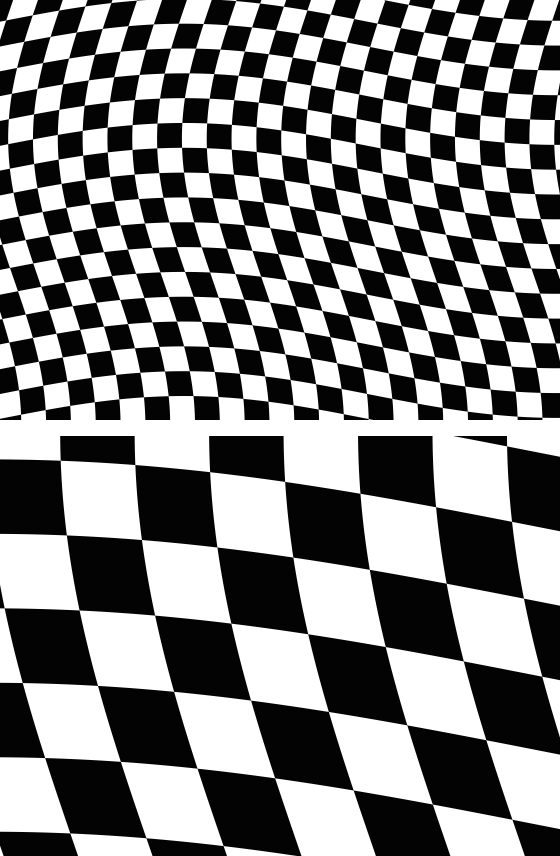
Top, the full canvas; bottom, a detail of the centre.
Write a WebGL 2 fragment shader that draws this pattern.

```glsl
#version 300 es
precision highp float;
// Black and white checkerboard bent by one slow sine wave along each axis.

uniform vec2 u_resolution;
out vec4 outColor;

// All lengths are fractions of the canvas height.
const float CELL = 0.0591;                    // side of one check
const vec2 ANCHOR = vec2(0.5078, 0.6516);     // a grid corner before bending
const vec2 SWAY = vec2(-0.0747, 0.0556);      // how far the grid lines bend
const vec2 FREQUENCY = vec2(4.61, 3.537);     // radians per canvas height
const vec2 CREST = vec2(0.670, 0.4375);       // where each bend is greatest

const vec3 INK = vec3(0.01);
const vec3 PAPER = vec3(1.0);

// Columns sway with height, rows sway with horizontal position.
vec2 bend(vec2 p, vec2 sway, vec2 frequency, vec2 crest) {
    return p - sway * cos(frequency * (p.yx - crest));
}

// Square wave of period 2, from -1 to 1, with edges one pixel wide.
float squareWave(float t) {
    float triangle = abs(mod(t - 0.5, 2.0) - 1.0) - 0.5;
    float pixel = length(vec2(dFdx(t), dFdy(t)));
    return clamp(2.0 * triangle / pixel, -1.0, 1.0);
}

// 0 on dark checks, 1 on light checks.
float checker(vec2 q) {
    return 0.5 - 0.5 * squareWave(q.x) * squareWave(q.y);
}

void main() {
    vec2 p = gl_FragCoord.xy / u_resolution.y;
    vec2 grid = (bend(p, SWAY, FREQUENCY, CREST) - ANCHOR) / CELL;
    outColor = vec4(mix(INK, PAPER, checker(grid)), 1.0);
}
```
